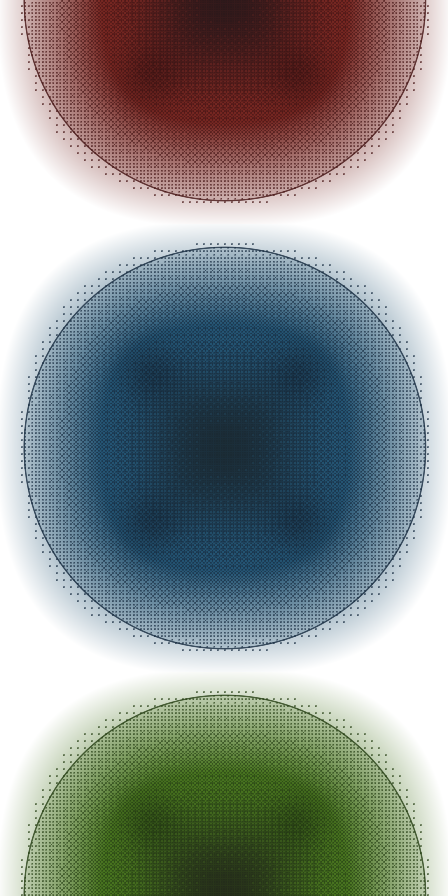
A Shadertoy shader for this background:

```glsl
#define CENTER_X 0.502
#define RADIUS 0.448
#define RIM_WIDTH 0.0032
#define CELLS 256.0
#define SQUARENESS 0.08
#define GLOW_END 0.51
#define TINT_FULL 0.24
#define FILL_STEP 0.13
#define INK_START 0.475
#define INK_SPAN 0.50
#define DOT_STRENGTH 0.72
#define CORE_SIZE 0.26

// Ordered dither thresholds, built from a 2x2 pattern
float bayer2(vec2 cell) {
    cell = floor(cell);
    return fract(cell.x * 0.5 + cell.y * cell.y * 0.75);
}

float bayer4(vec2 cell) {
    return bayer2(cell * 0.5) * 0.25 + bayer2(cell) + 1.0 / 32.0;
}

// Radius that grows slower along the diagonals
float lobedRadius(vec2 p, float squareness) {
    float r2 = max(dot(p, p), 1e-6);
    float diagonal = 4.0 * p.x * p.x * p.y * p.y / (r2 * r2);
    return sqrt(r2) * (1.0 - squareness * diagonal);
}

// Three inks, from the bottom disc to the top one
void discPalette(float index, out vec3 tint, out vec3 ink, out vec3 core) {
    if (index < 0.5) {
        tint = vec3(0.28, 0.45, 0.12);
        ink = vec3(0.15, 0.25, 0.08);
        core = vec3(0.13, 0.15, 0.10);
    } else if (index < 1.5) {
        tint = vec3(0.14, 0.33, 0.45);
        ink = vec3(0.09, 0.17, 0.25);
        core = vec3(0.10, 0.15, 0.18);
    } else {
        tint = vec3(0.46, 0.15, 0.13);
        ink = vec3(0.27, 0.08, 0.08);
        core = vec3(0.15, 0.09, 0.10);
    }
}

// Share of dither cells that carry ink
float inkCoverage(vec2 p) {
    float spread = (INK_START - lobedRadius(p, 0.5 * SQUARENESS)) / INK_SPAN;
    return spread + FILL_STEP * step(length(p), RADIUS);
}

void mainImage(out vec4 fragColor, in vec2 fragCoord) {
    float pixel = 1.0 / iResolution.x;
    vec2 uv = fragCoord * pixel;

    // One disc per unit of height
    float index = floor(uv.y + 0.5);
    vec2 center = vec2(CENTER_X, index);
    vec2 p = uv - center;
    vec3 tint, ink, core;
    discPalette(index, tint, ink, core);

    // Glow outside, denser fill inside, darkening to the core
    float r = lobedRadius(p, SQUARENESS);
    float edge = length(p) - RADIUS;
    float inside = 1.0 - smoothstep(-0.5 * pixel, 0.5 * pixel, edge);
    float glow = (GLOW_END - r) / (GLOW_END - TINT_FULL);
    glow = clamp(glow + FILL_STEP * inside, 0.0, 1.0);
    float coreMix = smoothstep(CORE_SIZE, 0.0, r);
    vec3 color = mix(vec3(1.0), tint, glow);
    color = mix(color, core, 0.75 * coreMix);

    // Four soft shadows on the diagonals
    vec2 fromShadow = abs(p) - 0.165;
    float shadow = 0.45 * exp(-dot(fromShadow, fromShadow) / 0.004);
    color = mix(color, 0.8 * ink, shadow);
    vec3 dotColor = mix(ink, core, coreMix) * (1.0 - 0.4 * shadow);

    // Square ink dots on the dither grid
    vec2 grid = uv * CELLS;
    vec2 cellCenter = (floor(grid) + 0.5) / CELLS;
    vec2 offset = abs(fract(grid) - 0.5);
    float inset = (0.5 - max(offset.x, offset.y)) / (CELLS * pixel);
    float dotMask = clamp(inset + 0.5, 0.0, 1.0);
    float inked = step(bayer4(grid), inkCoverage(cellCenter - center));
    color = mix(color, dotColor, DOT_STRENGTH * inked * dotMask);

    // Thin outline
    float rimDistance = abs(edge) - 0.5 * RIM_WIDTH;
    float rim = 1.0 - smoothstep(-0.5 * pixel, 0.5 * pixel, rimDistance);
    color = mix(color, ink, 0.8 * rim);

    fragColor = vec4(color, 1.0);
}
```
